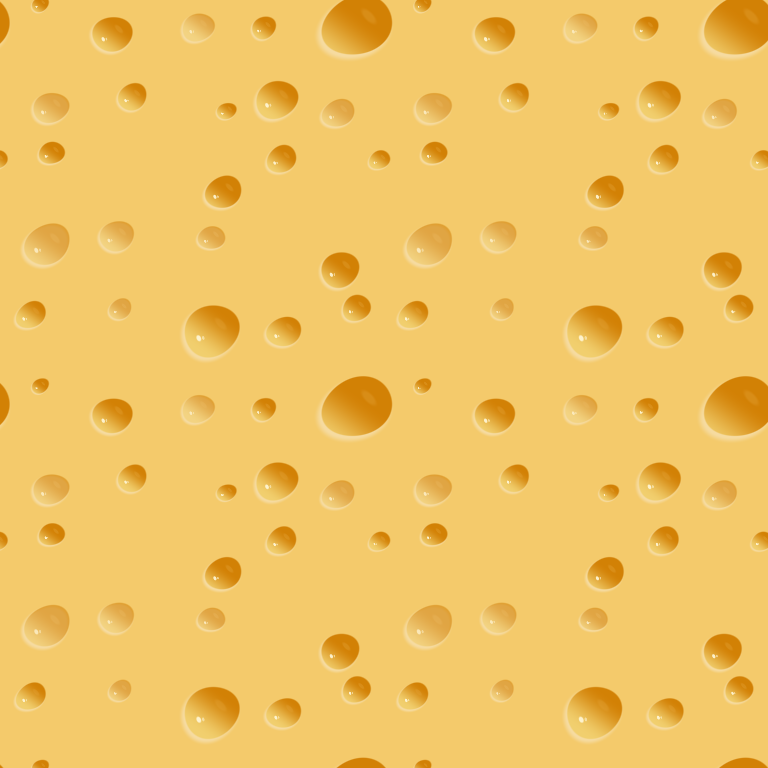
Give the GLSL for this texture, as a Shadertoy shader.

```glsl
const vec2 PERIOD = vec2(0.498, 0.4967);  // size of one repeat
const vec2 ORIGIN = vec2(0.017, 1.018);   // top-left corner of the first repeat
const float GRID = 5.0;                   // scatter cells per repeat side
const float COUNT = GRID * GRID;

const vec3 CHEESE = vec3(0.957, 0.792, 0.420);
const vec3 RIM    = vec3(0.965, 0.875, 0.680);
const vec3 PALE   = vec3(0.945, 0.810, 0.430);
const vec3 DEEP   = vec3(0.825, 0.505, 0.020);
const vec3 ORANGE = vec3(0.925, 0.565, 0.030);
const vec3 SHEEN  = vec3(0.890, 0.640, 0.220);
const vec3 GLINT  = vec3(1.000, 0.970, 0.850);

float hash(vec2 id, float salt) {
    vec3 p = fract(vec3(id, salt) * vec3(0.1031, 0.1137, 0.0973) + 0.17);
    p += dot(p, p.yzx + 33.33);
    return fract((p.x + p.y) * p.z);
}

vec2 rotate(vec2 p, float angle) {
    float c = cos(angle), s = sin(angle);
    return vec2(c * p.x + s * p.y, c * p.y - s * p.x);
}

// Soft elliptical spot: 1 at its core, 0 outside
float spot(vec2 p, vec2 center, vec2 size, float angle) {
    return 1.0 - smoothstep(0.55, 1.15, length(rotate(p - center, angle) / size));
}

// Radial distance to a tilted ellipse with a slightly uneven outline
float holeShape(vec2 p, float angle, float aspect, float phase) {
    vec2 q = rotate(p, angle) / vec2(1.0, aspect);
    float bump = 0.025 * sin(3.0 * atan(q.y, q.x + 1e-5) + phase);
    return length(q) - 1.0 - bump;
}

// Unique size rank of a cell, spread across the repeat by a modular shuffle
float sizeRank(vec2 id) {
    float index = GRID * (GRID - 1.0 - id.y) + id.x;
    return floor(mod(18.0 * index + 2.5, COUNT));
}

// Mostly medium holes, with a few far larger ones
float holeRadius(float rank) {
    float t = rank / (COUNT - 1.0);
    return 0.0055 + 0.0215 * sqrt(t) + 0.020 * pow(t, 16.0);
}

// Gradient wall, faint inner sheen and two glints; p is in hole radii
vec3 holeColor(vec2 p, vec2 id) {
    vec3 deep = mix(DEEP, ORANGE, step(0.87, hash(id, 5.0)));
    float bias = 0.55 * (hash(id, 6.0) - 0.4);
    float depth = smoothstep(-1.0, 0.6, dot(p, vec2(0.6, 0.8)) + bias);
    vec3 color = mix(PALE, deep, depth);
    color = mix(color, SHEEN, 0.35 * spot(p, vec2(0.32, 0.25), vec2(0.30, 0.13), -0.8));
    float shine = step(0.18, hash(id, 7.0));
    float glints = spot(p, vec2(-0.46, -0.26), vec2(0.09, 0.13), 0.45)
                 + 0.6 * spot(p, vec2(-0.30, -0.25), vec2(0.05, 0.08), 0.2);
    return mix(color, GLINT, 0.9 * shine * min(glints, 1.0));
}

// Lay one hole over the color below it; offset is in canvas units
vec3 drawHole(vec3 color, vec2 offset, vec2 id, float radius, float pixel) {
    vec2 p = offset / radius;
    float angle = mix(0.1, 0.7, hash(id, 3.0));
    float aspect = mix(0.77, 0.93, hash(id, 4.0));
    float phase = 6.283 * hash(id, 8.0);
    float opacity = mix(1.0, 0.6, step(0.84, hash(id, 9.0)));

    // Pale lip on the lower left
    float lip = holeShape(p + vec2(0.08, 0.10), angle, aspect, phase);
    color = mix(color, RIM, 0.8 * (1.0 - smoothstep(-0.08, 0.15, lip)));

    float edge = holeShape(p, angle, aspect, phase) * radius;
    float cover = 1.0 - smoothstep(-pixel, pixel, edge);
    return mix(color, holeColor(p, id), cover * opacity);
}

void mainImage(out vec4 fragColor, in vec2 fragCoord) {
    float pixel = 1.0 / iResolution.y;
    vec2 uv = fragCoord * pixel;
    vec2 cellSize = PERIOD / GRID;
    vec2 home = floor((uv - ORIGIN) / cellSize);
    vec3 color = CHEESE;

    // Holes of this cell and its neighbors, wrapped within the repeat
    for (int y = -1; y <= 1; y++) {
        for (int x = -1; x <= 1; x++) {
            vec2 cell = home + vec2(x, y);
            vec2 id = floor(mod(cell + 0.5, GRID));
            float rank = sizeRank(id);
            if (rank < 2.0) continue;
            float radius = holeRadius(rank);
            vec2 jitter = 2.0 * vec2(hash(id, 1.0), hash(id, 2.0)) - 1.0;
            vec2 room = max(0.5 * cellSize - radius, 0.0);
            vec2 center = ORIGIN + (cell + 0.5) * cellSize + jitter * room;
            color = drawHole(color, uv - center, id, radius, pixel);
        }
    }
    fragColor = vec4(color, 1.0);
}
```
